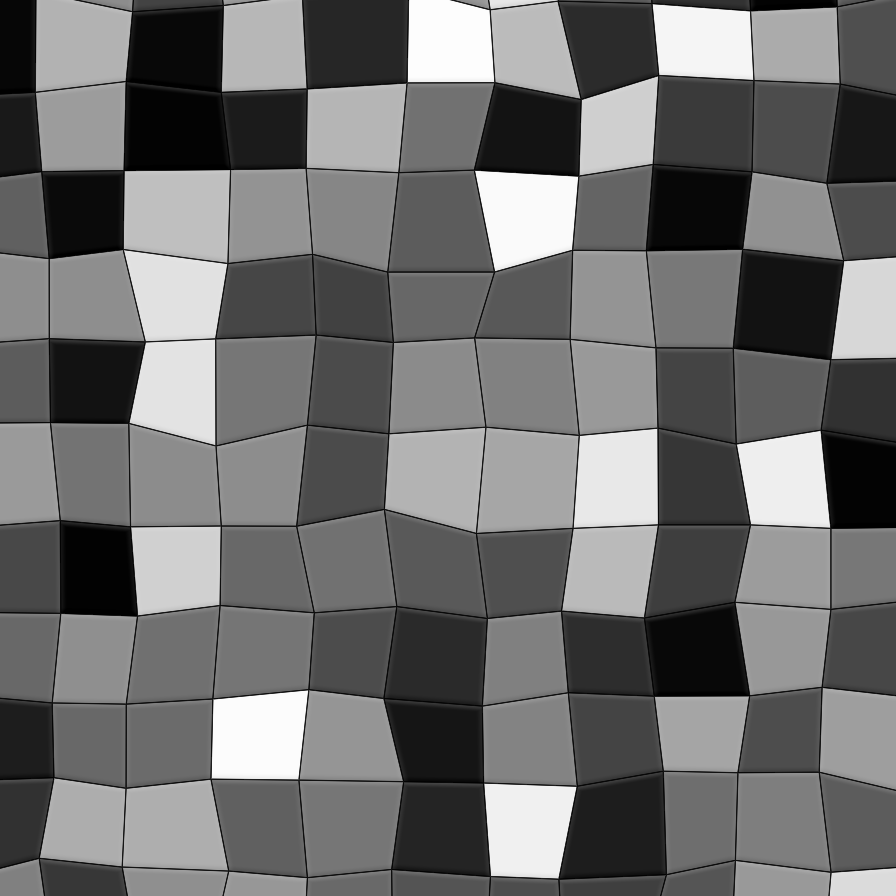
This pattern is drawn by a Shadertoy shader. Its source:

```glsl
const float CELLS = 10.3;          // cells along the canvas height
const vec2 GRID_SHIFT = vec2(0.45, 0.7);
const float JITTER = 0.3;          // full range of corner displacement
const float LINE_HALF = 0.008;     // in cell units
const float LINE_STRENGTH = 0.88;
const float BEVEL_WIDTH = 0.075;

float hash(vec2 p) {
    return fract(sin(dot(p, vec2(127.1, 311.7))) * 43758.5453);
}

// Displaced grid corner
vec2 corner(vec2 id) {
    vec2 offset = vec2(hash(id + 17.3), hash(id + 59.8)) - 0.5;
    return id + JITTER * offset;
}

// Signed distance to the line a-b, positive on its left side
float sideDistance(vec2 p, vec2 a, vec2 b) {
    vec2 dir = normalize(b - a);
    vec2 rel = p - a;
    return dir.x * rel.y - dir.y * rel.x;
}

// Inward distances to the bottom, right, top and left sides of a cell
vec4 cellSides(vec2 p, vec2 id) {
    vec2 a = corner(id);
    vec2 b = corner(id + vec2(1.0, 0.0));
    vec2 c = corner(id + vec2(1.0, 1.0));
    vec2 d = corner(id + vec2(0.0, 1.0));
    return vec4(sideDistance(p, a, b), sideDistance(p, b, c),
                sideDistance(p, c, d), sideDistance(p, d, a));
}

float minSide(vec4 s) {
    return min(min(s.x, s.y), min(s.z, s.w));
}

// Even grey spread, with the light tones drawn towards mid grey
float cellTone(vec2 id) {
    float h = hash(id + 4.7);
    float pull = smoothstep(0.4, 0.78, h) * (1.0 - smoothstep(0.82, 1.0, h));
    return h - 0.12 * pull;
}

// Soft relief: lit top and sides, shaded bottom
float bevel(vec4 sides, float tone) {
    vec4 rim = 1.0 - smoothstep(0.0, BEVEL_WIDTH, sides);
    float lit = max(rim.z * 0.16, max(rim.w * 0.08, rim.y * 0.07));
    return lit * (1.0 - tone) - 0.06 * rim.x;
}

void mainImage(out vec4 fragColor, in vec2 fragCoord) {
    vec2 p = fragCoord / iResolution.y * CELLS + GRID_SHIFT;
    float pixel = CELLS / iResolution.y;

    // Find the cell that holds this point
    vec2 base = floor(p);
    vec2 cell = base;
    vec4 sides = vec4(-1.0);
    for (int j = -1; j <= 1; j++) {
        for (int i = -1; i <= 1; i++) {
            vec2 id = base + vec2(i, j);
            vec4 s = cellSides(p, id);
            if (minSide(s) > minSide(sides)) {
                sides = s;
                cell = id;
            }
        }
    }

    // Flat tone, relief, then the thin dark joint
    float tone = cellTone(cell);
    float grey = clamp(tone + bevel(sides, tone), 0.0, 1.0);
    float joint = 1.0 - smoothstep(LINE_HALF - 0.5 * pixel,
                                   LINE_HALF + 0.5 * pixel, minSide(sides));
    grey *= 1.0 - LINE_STRENGTH * joint;
    fragColor = vec4(vec3(grey), 1.0);
}
```
